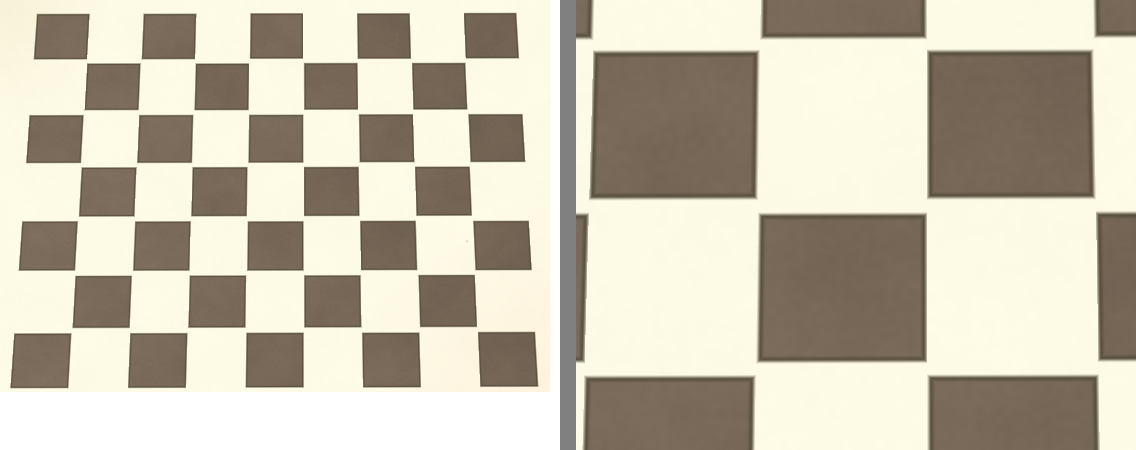
Left: the whole. Right: its middle third, enlarged.
Give the GLSL for this pattern, as a Shadertoy shader.

```glsl
vec2 hash2(vec2 p) {
    p = vec2(dot(p, vec2(127.1, 311.7)), dot(p, vec2(269.5, 183.3)));
    return fract(sin(p) * 43758.5) * 2.0 - 1.0;
}

float gradientNoise(vec2 p) {
    vec2 i = floor(p), f = fract(p);
    vec2 w = f * f * f * (f * (f * 6.0 - 15.0) + 10.0);
    float a = dot(hash2(i), f);
    float b = dot(hash2(i + vec2(1, 0)), f - vec2(1, 0));
    float c = dot(hash2(i + vec2(0, 1)), f - vec2(0, 1));
    float d = dot(hash2(i + vec2(1, 1)), f - vec2(1, 1));
    return mix(mix(a, b, w.x), mix(c, d, w.x), w.y);
}

// Board coordinates (9 columns, 7 rows) of a tilted sheet; also the local cell size
vec2 boardCoord(vec2 p, out vec2 cellSize) {
    float left = 0.0668 - 0.0703 * p.y;
    float right = 0.9217 + 0.0586 * p.y;
    float fall = p.y - 0.0202 + 0.002 * (p.x - 0.5);
    float depth = 0.0878 + 0.01307 * fall;
    float bow = (p.y - 0.534) / 0.091;
    cellSize = vec2((right - left) / 9.0, depth * depth / 0.0878);
    return vec2((p.x - left) / cellSize.x, fall / depth + 0.036 * exp(-bow * bow));
}

vec3 paperColor(vec2 p) {
    vec3 color = vec3(0.992, 0.982, 0.902);
    // Warm light falling off into the corners
    color = mix(color, vec3(0.97, 0.93, 0.83), 0.6 * smoothstep(0.25, 0.0, length(p)));
    color = mix(color, vec3(1.0, 0.94, 0.86), 0.7 * smoothstep(0.4, 0.0, length(p - vec2(0.98, 0.7))));
    color += 0.008 * gradientNoise(p * 14.0) + 0.006 * gradientNoise(p * 90.0);
    // Small speck
    float speck = length(p - vec2(0.834, 0.431));
    return color - 0.18 * smoothstep(0.003, 0.0, speck);
}

vec3 inkColor(vec2 p, vec2 cell, float d) {
    float blotch = gradientNoise(p * 11.0 + 4.0) + 0.5 * gradientNoise(p * 38.0);
    float shade = 0.85 - 0.7 * p.x + 0.5 * blotch + 0.12 * hash2(cell).x;
    vec3 color = mix(vec3(0.435, 0.378, 0.318), vec3(0.5, 0.436, 0.37), clamp(shade, 0.0, 1.0));
    color += 0.014 * gradientNoise(p * 170.0);
    // Darker rim along the printed edge
    return mix(color, vec3(0.31, 0.28, 0.21), 0.75 * smoothstep(-0.0042, -0.001, d));
}

void mainImage(out vec4 fragColor, in vec2 fragCoord) {
    vec2 p = vec2(fragCoord.x, iResolution.y - fragCoord.y) / iResolution.x;
    float pixel = 1.0 / iResolution.x;

    vec2 cellSize;
    vec2 board = boardCoord(p, cellSize);
    vec2 cell = floor(board);

    // Signed distance to the square, with slight misplacement per cell
    vec2 offset = (fract(board) - 0.5) * cellSize - 0.0005 * hash2(cell + 7.0);
    vec2 q = abs(offset) - vec2(0.492, 0.454) * cellSize;
    float d = max(q.x, q.y);

    bool onBoard = all(greaterThanEqual(cell, vec2(0))) && all(lessThan(cell, vec2(9, 7)));
    bool dark = mod(cell.x + cell.y, 2.0) < 0.5;
    float soft = max(pixel, 0.0016);
    float ink = onBoard && dark ? smoothstep(soft, -soft, d) : 0.0;
    vec3 color = mix(paperColor(p), inkColor(p, cell, d), ink);

    // White margin to the right of and below the sheet
    float margin = max(p.x - 0.983, p.y - 0.7005);
    color = mix(color, vec3(1), smoothstep(-0.5 * pixel, 0.5 * pixel, margin));
    fragColor = vec4(color, 1.0);
}
```
